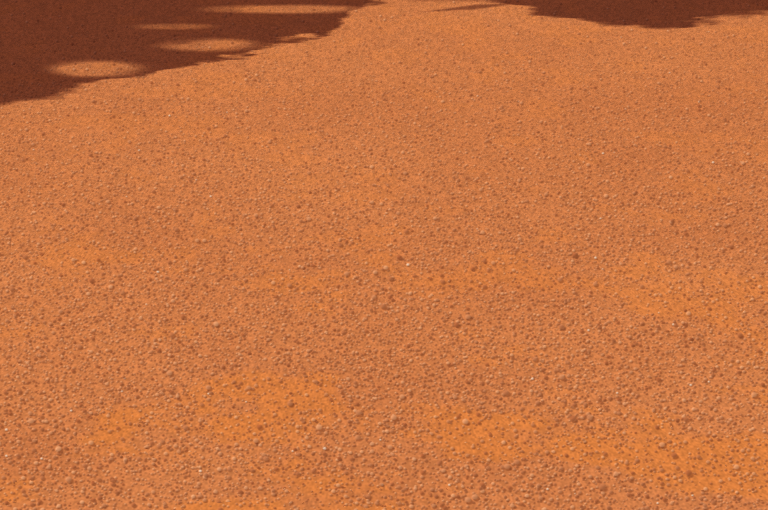
Reproduce this texture procedurally as a Shadertoy shader.

```glsl
// Sunlit red clay ground in perspective, with soft tree shadows along the far edge.
// Layered noise tints the clay; jittered cells scatter lit pebbles that shrink
// with distance, and streaky noise frays the outlines of the shadows.

const float HORIZON = 1.35;   // height of the vanishing line, in canvas heights
const float CENTRE = 0.753;

float hash(vec2 p) {
    vec3 q = fract(vec3(p.xyx) * 0.1031);
    q += dot(q, q.yzx + 33.33);
    return fract((q.x + q.y) * q.z);
}

float noise(vec2 p) {
    vec2 i = floor(p), f = fract(p);
    f = f * f * (3.0 - 2.0 * f);
    return mix(mix(hash(i), hash(i + vec2(1, 0)), f.x),
               mix(hash(i + vec2(0, 1)), hash(i + vec2(1, 1)), f.x), f.y);
}

float fbm(vec2 p) {
    float sum = 0.0, amp = 0.5;
    for (int i = 0; i < 4; i++) {
        sum += amp * noise(p);
        p = p * 2.03 + 17.3;
        amp *= 0.5;
    }
    return sum / 0.9375;
}

// Screen to ground; equal steps on the ground shrink evenly with distance.
vec2 toGround(vec2 p) {
    float size = HORIZON - p.y;
    return vec2((p.x - CENTRE) / size + 5.0, 5.0 - log(size));
}

vec2 toScreen(vec2 g) {
    float size = exp(5.0 - g.y);
    return vec2(CENTRE + (g.x - 5.0) * size, HORIZON - size);
}

// One layer of stones, each with a lit top and a shadow at its lower right.
vec3 addPebbles(vec3 col, vec2 p, float density, float amount, float pixel) {
    vec2 cell = floor(toGround(p) * density);
    float scale = (HORIZON - p.y) / density;
    for (int j = -1; j <= 1; j++)
    for (int i = -1; i <= 1; i++) {
        vec2 id = cell + vec2(i, j);
        float kind = hash(id + density);
        if (kind > amount) continue;
        vec2 jitter = vec2(hash(id + 3.7), hash(id + 91.3));
        vec2 d = p - toScreen((id + jitter) / density);
        float r = scale * mix(0.18, 0.36, hash(id + 47.1));
        float soft = max(pixel, r * 0.4);
        float cover = min(1.0, r * r / (pixel * pixel) * 1.6);
        vec2 s = d - r * vec2(0.7, -0.8);
        float shade = 1.0 - smoothstep(r - soft, r + soft, length(s * vec2(0.8, 1.0)));
        float body = 1.0 - smoothstep(r - soft, r + soft, length(d * vec2(0.85, 1.0)));
        float tone = hash(id + 12.9);
        vec3 stone = mix(vec3(0.66, 0.36, 0.21), vec3(0.92, 0.65, 0.46), tone);
        stone = mix(stone, vec3(0.95, 0.85, 0.76), step(0.997, tone));
        stone *= 1.0 + 0.12 * clamp((d.y - d.x) / r, -1.0, 1.0);
        col = mix(col, vec3(0.48, 0.24, 0.13), shade * cover * 0.5);
        col = mix(col, stone, body * cover * 0.75);
    }
    return col;
}

float spot(vec2 p, vec2 centre, vec2 radius) {
    return 1.0 - smoothstep(0.4, 1.2, length((p - centre) / radius));
}

// Shade cast by foliage; q is x and the distance below the top edge.
float treeShade(vec2 q) {
    float streak = fbm(vec2(q.x * 9.0 + q.y * 12.0, q.y * 62.0)) - 0.5;
    float fine = noise(vec2(q.x * 35.0, q.y * 150.0)) - 0.5;
    float fray = streak * 0.075 + fine * 0.012;

    float left = (0.208 - 0.21 * q.x) * (1.0 - smoothstep(0.62, 0.74, q.x));
    left += fray * smoothstep(-0.1, 0.35, q.x) * (1.0 - smoothstep(0.7, 0.85, q.x));
    float shade = smoothstep(-0.007, 0.009, left - q.y);

    // Sunlit gaps between the branches
    float gaps = spot(q, vec2(0.19, 0.135), vec2(0.10, 0.018));
    gaps += spot(q, vec2(0.41, 0.088), vec2(0.11, 0.014));
    gaps += spot(q, vec2(0.56, 0.018), vec2(0.17, 0.010));
    gaps += spot(q, vec2(0.34, 0.052), vec2(0.09, 0.007)) * 0.5;
    shade *= 1.0 - clamp(gaps * (0.75 + 1.5 * streak), 0.0, 0.85);

    float right = 0.047 * smoothstep(0.91, 1.22, q.x) - 0.02 * smoothstep(1.3, 1.5, q.x);
    right += 0.45 * fray * smoothstep(0.9, 1.05, q.x);
    shade = max(shade, smoothstep(-0.004, 0.006, right - q.y) * smoothstep(0.9, 1.0, q.x));
    float twig = abs(q.y - 0.014 + 0.09 * (q.x - 0.93)) + 0.05 * abs(q.x - 0.93);
    return max(shade, 0.7 * (1.0 - smoothstep(0.002, 0.007, twig)));
}

void mainImage(out vec4 fragColor, in vec2 fragCoord) {
    vec2 p = fragCoord / iResolution.y;
    float pixel = 1.0 / iResolution.y;
    vec2 g = toGround(p);
    float near = 1.0 - smoothstep(0.1, 0.75, p.y);

    // Clay: broad drifts, bare orange patches and fine grain
    float drift = fbm(p * vec2(3.0, 9.0) + 4.0);
    float bare = smoothstep(0.5, 0.72, fbm(g * vec2(7.0, 19.0) + 2.0));
    vec3 col = mix(vec3(0.79, 0.46, 0.265), vec3(0.85, 0.515, 0.30), drift);
    col = mix(col, vec3(0.87, 0.50, 0.235), bare * (0.2 + 0.55 * near));
    float grain = noise(g * 330.0) + noise(p * vec2(210.0, 260.0)) - 1.0;
    col *= 1.0 + 0.13 * grain;

    // Stones, from grit to gravel, thinner on the bare patches
    float cover = 1.0 - 0.5 * bare;
    col = addPebbles(col, p, 210.0, 0.55 * cover, pixel);
    col = addPebbles(col, p, 125.0, 0.34 * cover, pixel);
    col = addPebbles(col, p, 75.0, 0.035, pixel);

    col *= mix(vec3(1), vec3(0.54, 0.45, 0.49), treeShade(vec2(p.x, 1.0 - p.y)));
    fragColor = vec4(clamp(col, 0.0, 1.0), 1.0);
}
```
